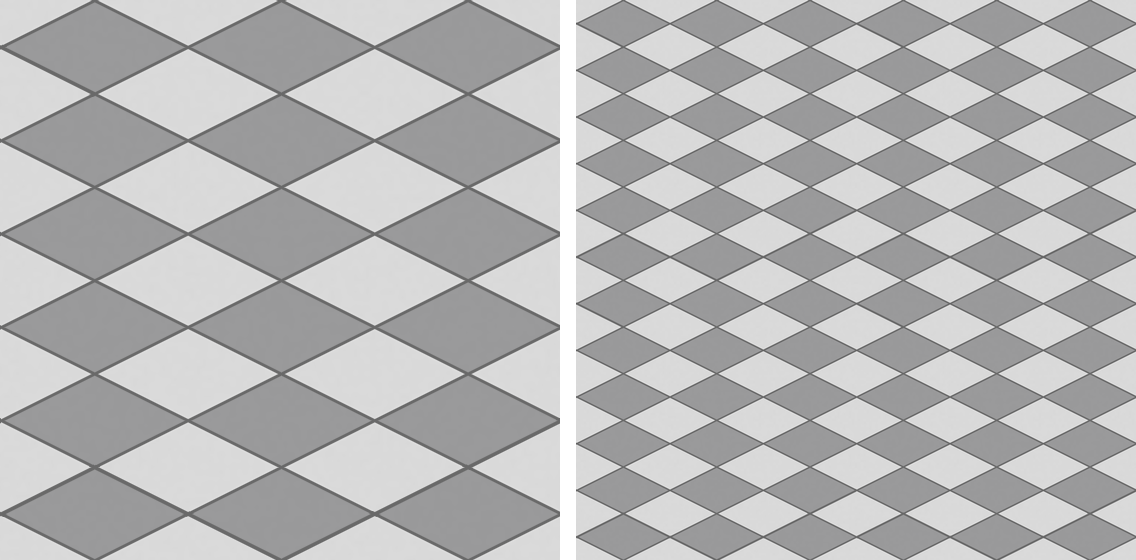
Left, the tile; right, the same tile 2 across and 2 down.
This pattern is drawn by a Shadertoy shader. Its source:

```glsl
#define REPEATS vec2(3.0, 6.0)
#define OFFSET vec2(0.0026, -0.0013)
#define LINE_HALF 0.0026
#define BOLD_EXTRA 0.0007
#define RIM_WIDTH 0.0025
#define GRAIN_CELLS 96.0
#define GRAIN_AMOUNT 0.008
#define DARK_FILL vec3(0.602, 0.602, 0.606)
#define LIGHT_FILL vec3(0.852)
#define RIM_COLOR vec3(0.878)
#define LINE_COLOR vec3(0.41)

// Integer hash of a lattice point, wrapped to the grain period
float hash(vec2 cell) {
    uvec2 q = uvec2(mod(cell, GRAIN_CELLS));
    uint h = q.x * 1597u + q.y * 51749u + 7u;
    h = (h ^ (h >> 15u)) * 73244475u;
    h = (h ^ (h >> 13u)) * 73244475u;
    return float((h ^ (h >> 16u)) & 65535u) / 65535.0;
}

// Smooth noise that repeats over the canvas
float grain(vec2 uv) {
    vec2 p = uv * GRAIN_CELLS;
    vec2 i = floor(p);
    vec2 f = fract(p);
    f = f * f * (3.0 - 2.0 * f);
    float low = mix(hash(i), hash(i + vec2(1, 0)), f.x);
    float high = mix(hash(i + vec2(0, 1)), hash(i + vec2(1, 1)), f.x);
    return mix(low, high, f.y) - 0.5;
}

// Signed distance to the nearest diamond edge, in canvas units
float diamondDistance(vec2 grid) {
    vec2 local = abs(fract(grid) - 0.5);
    return (local.x + local.y - 0.5) / length(REPEATS);
}

// Marks the strokes drawn slightly heavier than the rest
float boldStroke(vec2 grid) {
    vec2 mid = 0.5 * REPEATS;
    float chevron = abs(grid.y - abs(grid.x - mid.x));
    float stub = abs(abs(grid.y - mid.y) + grid.x - mid.y + 0.5);
    return step(grid.x < 0.5 ? stub : chevron, 0.04);
}

void mainImage(out vec4 fragColor, in vec2 fragCoord) {
    vec2 uv = fragCoord / iResolution.xy;
    float soft = 0.75 / min(iResolution.x, iResolution.y);
    vec2 grid = mod((uv - OFFSET) * REPEATS, REPEATS);
    float d = diamondDistance(grid);

    // Two fills, with a faint rim on the light side
    vec3 color = mix(DARK_FILL, LIGHT_FILL, smoothstep(-soft, soft, d));
    float rimEnd = LINE_HALF + RIM_WIDTH;
    float rim = step(0.0, d) * (1.0 - smoothstep(rimEnd - soft, rimEnd + soft, d));
    color = mix(color, RIM_COLOR, rim);
    color += GRAIN_AMOUNT * grain(uv);

    // Crossing lines
    float halfWidth = LINE_HALF + BOLD_EXTRA * boldStroke(grid);
    float line = 1.0 - smoothstep(halfWidth - soft, halfWidth + soft, abs(d));
    color = mix(color, LINE_COLOR, line);

    fragColor = vec4(color, 1.0);
}
```
